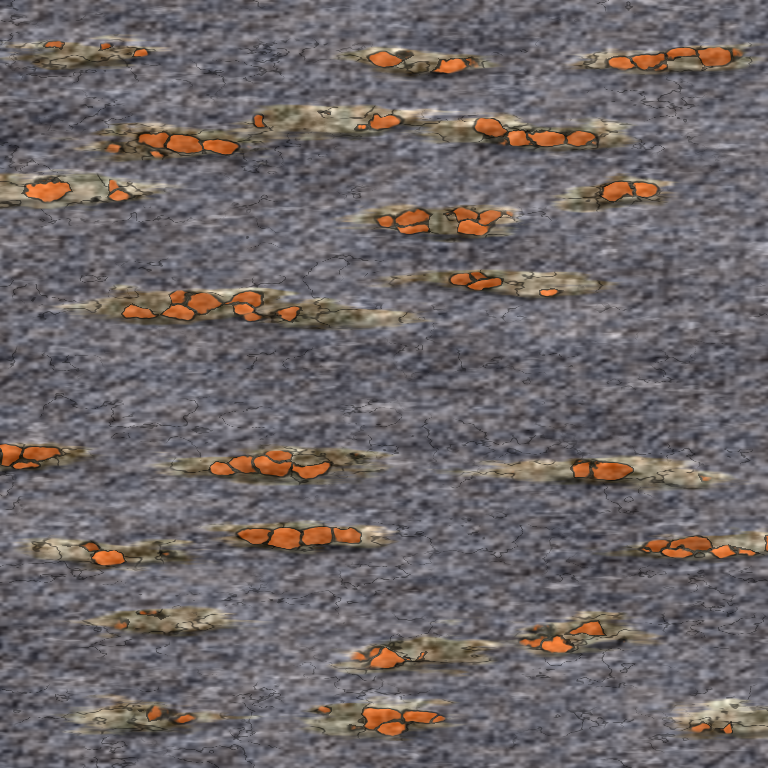
This texture is drawn by a Shadertoy shader. Its source:

```glsl
// Weathered grey stone with horizontal streaks of tan lichen and orange pebbles.
#define ROWS 9
#define COLUMNS 3
#define STREAK_CHANCE 0.82
#define PEBBLE_CELLS vec2(23.0, 35.0)
#define PEBBLE_CHANCE 0.60
#define GRAIN_SCALE vec2(150.0, 230.0)
#define GRAIN_CONTRAST 0.23
#define STONE vec3(0.415, 0.405, 0.432)
#define OLIVE vec3(0.42, 0.37, 0.27)
#define CREAM vec3(0.68, 0.63, 0.53)
#define ORANGE vec3(0.80, 0.43, 0.21)

float hash(vec2 p) {
    return fract(sin(dot(p, vec2(127.1, 311.7))) * 43758.5453);
}

vec2 hash2(vec2 p) {
    return vec2(hash(p), hash(p + vec2(37.2, 17.9)));
}

float noise(vec2 p) {
    vec2 cell = floor(p), f = fract(p);
    f = f * f * (3.0 - 2.0 * f);
    float low = mix(hash(cell), hash(cell + vec2(1, 0)), f.x);
    float high = mix(hash(cell + vec2(0, 1)), hash(cell + vec2(1, 1)), f.x);
    return mix(low, high, f.y);
}

float fbm(vec2 p) {
    float sum = 0.0, gain = 0.53;
    for (int i = 0; i < 4; i++) {
        sum += gain * noise(p);
        p = p * 2.03 + 11.3;
        gain *= 0.5;
    }
    return sum;
}

// Lichen strength: 1 at the heart of a streak, 0 at its rim, negative outside.
float lichenField(vec2 p) {
    p += (vec2(noise(p * vec2(9.0, 26.0)), fbm(p * vec2(11.0, 24.0) + 5.0)) - 0.5) * vec2(0.09, 0.028);
    float field = -1.0;
    for (int i = 0; i < ROWS * COLUMNS; i++) {
        vec2 cell = vec2(i % COLUMNS, i / COLUMNS);
        vec2 jitter = hash2(cell + 3.7);
        vec2 shape = hash2(cell + 81.3);
        if (hash(cell + 52.1) > STREAK_CHANCE) continue;
        vec2 center = (cell + mix(vec2(0.0, 0.15), vec2(1.0, 0.85), jitter)) / vec2(COLUMNS, ROWS);
        vec2 halfSize = mix(vec2(0.085, 0.016), vec2(0.185, 0.027), shape);
        field = max(field, 1.0 - length((p - center) / halfSize));
    }
    return field;
}

// Nearest pebble: xy = offset from its centre, z = gap to the next one, w = id.
vec4 pebbleCell(vec2 q) {
    vec2 base = floor(q), offset = vec2(0.0);
    float nearest = 9.0, second = 9.0, id = 0.0;
    for (int y = -1; y <= 1; y++)
    for (int x = -1; x <= 1; x++) {
        vec2 cell = base + vec2(x, y);
        vec2 delta = q - cell - mix(vec2(0.15), vec2(0.85), hash2(cell));
        float d = length(delta);
        if (d < nearest) {
            second = nearest;
            nearest = d;
            offset = delta;
            id = hash(cell + 9.4);
        } else second = min(second, d);
    }
    return vec4(offset, second - nearest, id);
}

void mainImage(out vec4 fragColor, in vec2 fragCoord) {
    vec2 uv = fragCoord / iResolution.xy;

    // Stone: broad patches, fine horizontal streaks and lit grain
    float patches = fbm(uv * vec2(5.0, 17.0));
    float streaks = fbm(uv * vec2(14.0, 105.0) + 31.0);
    vec2 grainPos = uv * GRAIN_SCALE;
    float grain = noise(grainPos);
    float relief = noise(grainPos * 0.55 + vec2(-0.35, 0.45)) - noise(grainPos * 0.55);
    float tone = GRAIN_CONTRAST * (grain - 0.5 + 0.9 * relief)
               + 0.22 * (streaks - 0.5) + 0.20 * (patches - 0.5);
    vec3 color = STONE + tone * vec3(1.0, 1.0, 1.02);
    color += 0.035 * (noise(uv * vec2(40.0, 90.0)) - 0.5) * vec3(1.0, 0.1, -1.0);

    // Pale flecks and small broken cracks
    float fleck = smoothstep(0.66, 0.82, fbm(uv * vec2(19.0, 85.0) + 63.0));
    float crackLine = abs(fbm(uv * vec2(26.0, 55.0) + 17.0) - 0.5);
    float crackZone = smoothstep(0.55, 0.75, noise(uv * vec2(15.0, 32.0) + 8.0));
    color += 0.14 * fleck;
    color *= 1.0 - 0.4 * crackZone * (1.0 - smoothstep(0.0, 0.025, crackLine));

    // Lichen crust with frayed ends and a shaded lower rim
    float field = lichenField(uv);
    float above = lichenField(uv + vec2(-0.002, 0.007));
    float frayed = field + 1.1 * (streaks - 0.5);
    float crust = smoothstep(-0.06, 0.32, frayed);
    float mottling = fbm(uv * vec2(24.0, 75.0) + 44.0);
    vec3 lichen = mix(OLIVE, CREAM, smoothstep(0.32, 0.66, mottling));
    lichen += 0.9 * tone + 0.06 * (noise(uv * 60.0) - 0.5) * vec3(1.0, -0.4, -0.8);
    color = mix(color, lichen, 0.88 * crust);
    float rim = smoothstep(-0.25, 0.1, field) * (1.0 - smoothstep(0.25, 0.55, field));
    color *= 1.0 - rim * clamp(1.3 * (above - field), -0.2, 0.45);

    // Wrinkles inside the crust
    float wrinkle = abs(fbm(uv * vec2(20.0, 48.0) + 90.0) - 0.5);
    color *= 1.0 - 0.5 * crust * (1.0 - smoothstep(0.0, 0.035, wrinkle));

    // Orange pebbles: domed light, dark outlines
    vec2 warp = vec2(fbm(uv * 38.0), fbm(uv * 38.0 + 70.0)) - 0.5;
    vec4 pebble = pebbleCell(uv * PEBBLE_CELLS + 0.8 * warp);
    float body = min(0.5 - length(pebble.xy) + 1.2 * (field - 0.45), pebble.z - 0.05);
    float present = step(pebble.w, PEBBLE_CHANCE) * smoothstep(0.12, 0.3, field);
    float outline = smoothstep(-0.16, 0.0, body) * (1.0 - smoothstep(0.0, 0.12, body));
    float dome = dot(pebble.xy, vec2(-0.15, 0.32));
    vec3 skin = ORANGE * (0.95 + dome + 0.35 * (mottling - 0.5)) + 0.55 * tone;
    color = mix(color, skin, present * smoothstep(0.0, 0.1, body));
    color *= 1.0 - 0.55 * present * outline;

    fragColor = vec4(clamp(color, 0.0, 1.0), 1.0);
}
```
